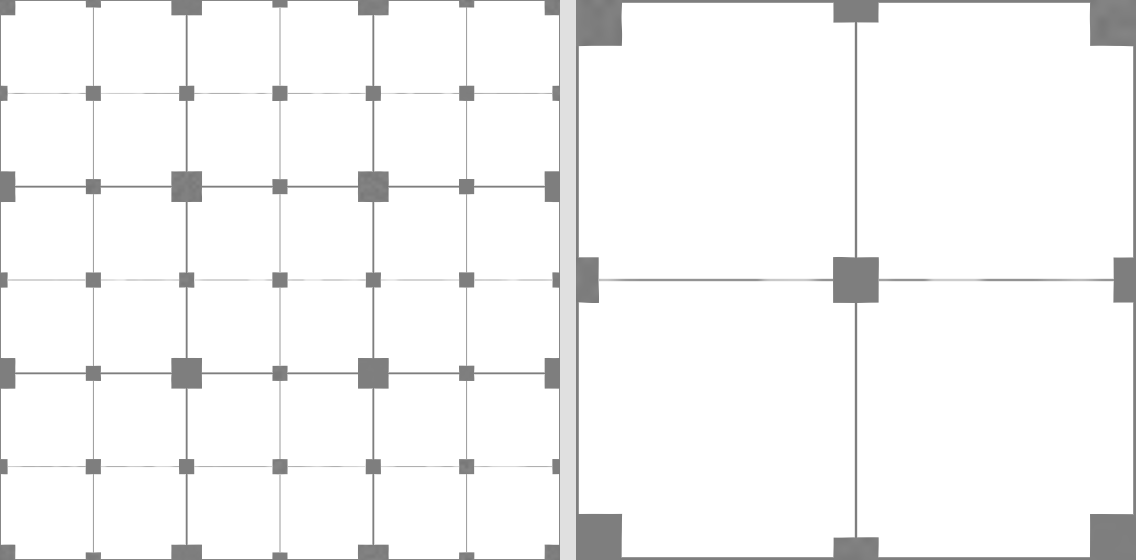
Left: the whole. Right: its middle third, enlarged.
Reproduce this pattern procedurally as a Shadertoy shader.

```glsl
// Square lattice of thin grey lines on white, with a square on every crossing.
// Every second line is heavier, and heavy crossings carry the large squares.
// Box-filtered strips give the edges; wrapping noise adds slight print wear.
#define REPEATS 3.0       // large cells across and down
#define BIG_SIZE 0.328    // sizes are in half-cell units
#define SMALL_SIZE 0.162
#define HEAVY_LINE 0.020
#define FINE_LINE 0.0085
#define LINE_WEAR 0.45    // fading along fine horizontal lines
#define MOTTLE 0.06       // tone variation inside worn squares
#define WOBBLE 0.006      // unevenness of square edges
#define INK vec3(0.495)
#define PAPER vec3(1.0)

float hash(vec2 p) {
    return fract(sin(dot(p, vec2(127.1, 311.7))) * 43758.5453);
}

// Value noise over the unit canvas, wrapping after a whole number of cells
float wrapNoise(vec2 uv, vec2 cells) {
    vec2 p = uv * cells, i = floor(p), f = fract(p);
    f = f * f * (3.0 - 2.0 * f);
    vec2 a = mod(i, cells), b = mod(i + 1.0, cells);
    return mix(mix(hash(a), hash(vec2(b.x, a.y)), f.x),
               mix(hash(vec2(a.x, b.y)), hash(b), f.x), f.y);
}

// Share of a pixel covered by a centred strip, per axis
vec2 stripCoverage(vec2 pos, vec2 width, vec2 pixel) {
    vec2 hi = min(pos + 0.5 * pixel, 0.5 * width);
    vec2 lo = max(pos - 0.5 * pixel, -0.5 * width);
    return max(hi - lo, 0.0) / pixel;
}

void mainImage(out vec4 fragColor, in vec2 fragCoord) {
    vec2 uv = fragCoord / iResolution.xy;
    vec2 pixel = 2.0 * REPEATS / iResolution.xy;

    // Nearest crossing and the position relative to it
    vec2 grid = uv * 2.0 * REPEATS;
    vec2 node = floor(grid + 0.5);
    vec2 local = grid - node;
    vec2 heavy = 1.0 - mod(node, 2.0);
    vec2 nodeId = mod(node, 2.0 * REPEATS);

    // Lines: x holds the vertical one, y the horizontal one
    vec2 lines = stripCoverage(local, mix(vec2(FINE_LINE), vec2(HEAVY_LINE), heavy), pixel);
    float fade = smoothstep(0.35, 0.95, wrapNoise(uv, vec2(60.0, 6.0 * REPEATS)));
    lines.y *= 1.0 - LINE_WEAR * (0.35 + fade) * (1.0 - heavy.y);
    float ink = max(lines.x, lines.y);

    // Squares with slightly uneven edges
    float side = mix(SMALL_SIZE, BIG_SIZE, heavy.x * heavy.y);
    side += WOBBLE * (wrapNoise(uv, vec2(96.0)) - 0.5);
    vec2 box = stripCoverage(local, vec2(side), pixel);
    float square = box.x * box.y;
    ink = max(ink, square);

    // A few squares carry mottled ink
    float worn = smoothstep(0.55, 1.0, hash(nodeId + 7.0));
    float grain = wrapNoise(uv, vec2(150.0)) - 0.5;
    vec3 inkColor = INK + MOTTLE * worn * grain * square;

    fragColor = vec4(mix(PAPER, inkColor, ink), 1.0);
}
```
